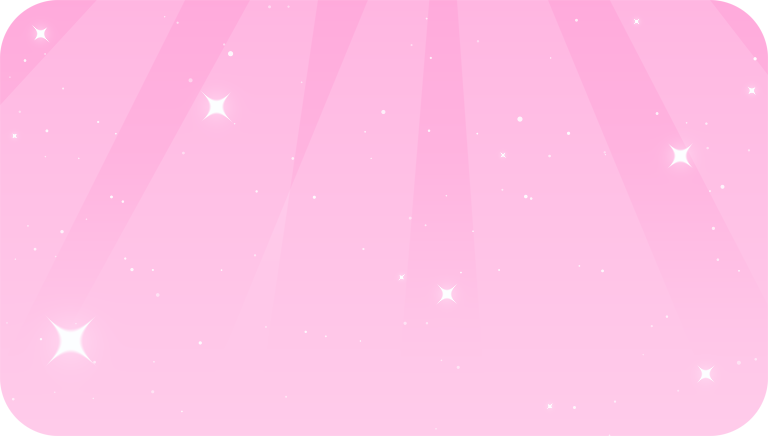
A WebGL 2 fragment shader for this background:

```glsl
#version 300 es
precision highp float;

uniform vec2 u_resolution;
out vec4 fragColor;

vec2 hash2(vec2 p) {
    vec3 q = fract(p.xyx * vec3(0.1031, 0.1030, 0.0973));
    q += dot(q, q.yzx + 33.33);
    return fract((q.xx + q.yz) * q.zy);
}

float roundedBox(vec2 p, vec2 halfSize, float radius) {
    vec2 q = abs(p) - halfSize + radius;
    return length(max(q, 0.0)) + min(max(q.x, q.y), 0.0) - radius;
}

// Signed beam: positive between its edges, negative once they have crossed
float beam(vec2 p, vec2 topEdges, vec2 slopes, float blur) {
    vec2 edges = topEdges + slopes * p.y;
    vec2 side = smoothstep(-blur, blur, p.x - edges);
    return side.x - side.y;
}

// Four-pointed star with concave sides and diagonal arms
float sparkle(vec2 p, float arm) {
    vec2 q = abs(vec2(p.x + p.y, p.x - p.y)) * 0.7071 / arm;
    q = pow(q + 0.0001, vec2(0.4));
    return 1.0 - smoothstep(0.65, 1.1, pow(q.x + q.y, 2.5));
}

// Jittered specks, at most one in each cell
float specks(vec2 p, float cells, float density, float size, float pixel) {
    vec2 cell = floor(p * cells);
    vec2 place = hash2(cell + cells);
    vec2 kind = hash2(cell + cells + 71.0);
    vec2 offset = p - (cell + 0.15 + 0.7 * place) / cells;
    float radius = size * mix(0.4, 1.0, kind.y * kind.y);
    float dot1 = 1.0 - smoothstep(radius - pixel * 0.6, radius + pixel * 0.6, length(offset));
    return dot1 * step(kind.x, density) * mix(0.45, 0.95, place.y);
}

void main() {
    // Width spans 0 to 1; y runs downward from the top edge
    float pixel = 1.0 / u_resolution.x;
    float height = u_resolution.y * pixel;
    vec2 p = vec2(gl_FragCoord.x, u_resolution.y - gl_FragCoord.y) * pixel;
    float depth = p.y / height;

    // Vertical pink gradient
    vec3 color = mix(vec3(1.0, 0.712, 0.882), vec3(1.0, 0.797, 0.918), pow(depth, 0.85));

    // Beams fanning down from the top
    float blur = pixel * 0.8;
    float rays = beam(p, vec2(0.241, 0.3255), vec2(-0.5, -0.55), blur)
               + beam(p, vec2(0.414, 0.479), vec2(-0.147, -0.41), blur)
               + beam(p, vec2(0.559, 0.595), vec2(-0.081, 0.071), blur)
               + beam(p, vec2(0.7135, 0.794), vec2(0.4125, 0.518), blur)
               + beam(p, vec2(-1.0, 0.126), vec2(0.0, -0.92), blur)
               + beam(p, vec2(0.9245, 2.0), vec2(0.773, 0.0), blur);
    float fade = 1.0 - smoothstep(0.25, 0.88, depth);
    color -= vec3(0.0, 0.046, 0.022) * rays * fade;

    // Scattered specks, fine and coarse
    float light = specks(p, 22.0, 0.34, 0.0022, pixel);
    light = max(light, specks(p, 11.0, 0.22, 0.0034, pixel));

    // Sparkles: x, y and arm length
    vec3 stars[12] = vec3[12](
        vec3(0.053, 0.044, 0.021), vec3(0.282, 0.139, 0.038),
        vec3(0.092, 0.444, 0.061), vec3(0.582, 0.383, 0.025),
        vec3(0.886, 0.203, 0.034), vec3(0.919, 0.487, 0.023),
        vec3(0.979, 0.118, 0.013), vec3(0.829, 0.028, 0.009),
        vec3(0.019, 0.177, 0.009), vec3(0.655, 0.202, 0.008),
        vec3(0.523, 0.361, 0.009), vec3(0.716, 0.529, 0.009));
    float glow = 0.0;
    for (int i = 0; i < 12; i++) {
        vec2 offset = p - stars[i].xy;
        float arm = stars[i].z;
        light = max(light, sparkle(offset, arm));
        glow += 0.42 * exp(-3.5 * dot(offset, offset) / (arm * arm));
    }
    color = mix(color, vec3(1.0, 0.9, 0.97), min(glow, 1.0));
    color = mix(color, vec3(0.99, 0.995, 1.0), light);

    // Rounded panel on white
    vec2 halfSize = vec2(0.5, 0.5 * height);
    float outside = roundedBox(p - halfSize, halfSize, 0.076);
    color = mix(color, vec3(1.0), smoothstep(-pixel * 0.7, pixel * 0.7, outside));
    fragColor = vec4(color, 1.0);
}
```
